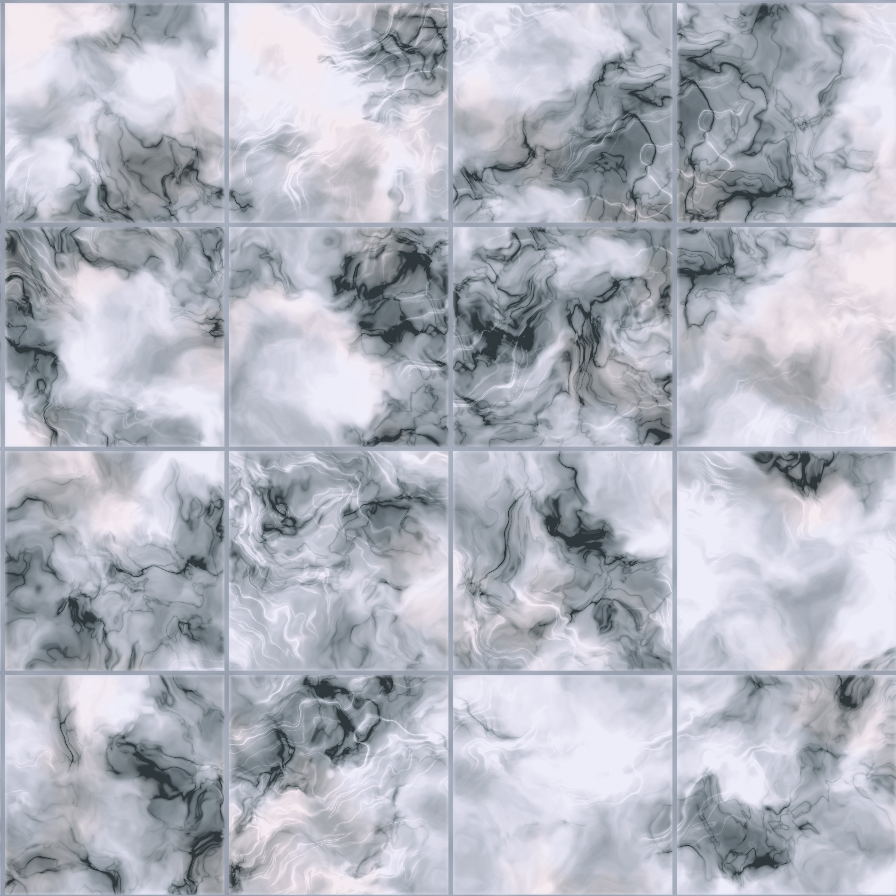
This texture is drawn by a Shadertoy shader. Its source:

```glsl
const float TILES = 4.0;
const vec2 GRID_SHIFT = vec2(0.012, -0.004);
const float GROUT_HALF_WIDTH = 0.010;
const vec3 GROUT = vec3(0.61, 0.64, 0.70);
const vec3 BEVEL = vec3(0.86, 0.87, 0.92);
const vec3 WARM_TINT = vec3(1.03, 0.99, 0.96);

// Marble tones, from white to the darkest vein
const vec3 TONES[7] = vec3[7](
    vec3(0.93, 0.93, 0.98), vec3(0.85, 0.85, 0.91), vec3(0.72, 0.74, 0.79),
    vec3(0.61, 0.64, 0.68), vec3(0.49, 0.53, 0.56), vec3(0.37, 0.41, 0.44),
    vec3(0.18, 0.22, 0.24));

float hash(vec2 p) {
    return fract(sin(dot(p, vec2(127.1, 311.7))) * 43758.5453);
}

float noise(vec2 p) {
    vec2 i = floor(p), f = fract(p);
    f = f * f * (3.0 - 2.0 * f);
    return mix(mix(hash(i), hash(i + vec2(1, 0)), f.x),
               mix(hash(i + vec2(0, 1)), hash(i + vec2(1, 1)), f.x), f.y);
}

mat2 rotation(float angle) {
    float c = cos(angle), s = sin(angle);
    return mat2(c, s, -s, c);
}

float fbm(vec2 p, int octaves) {
    float sum = 0.0, total = 0.0, amplitude = 0.5;
    for (int i = 0; i < octaves; i++) {
        sum += amplitude * noise(p);
        total += amplitude;
        p = rotation(0.6) * p * 2.03 + 17.3;
        amplitude *= 0.5;
    }
    return sum / total;
}

// Thin crest where a noise value crosses its middle
float ridge(float value, float sharpness) {
    return exp(-abs(value - 0.5) * sharpness);
}

vec3 toneRamp(float darkness) {
    float d = clamp(darkness, 0.0, 5.999);
    int i = int(d);
    return mix(TONES[i], TONES[i + 1], fract(d));
}

// Bright scratches running along the x axis of p
float streaks(vec2 p, float bend) {
    vec2 q = vec2(p.x * 1.1, p.y * 5.0 + bend * 3.0);
    float mask = smoothstep(0.46, 0.66, fbm(p * 1.7 + 41.0, 3));
    float broad = ridge(fbm(q + 9.0, 5), 35.0);
    float fine = ridge(fbm(q * 2.3 + 27.0, 4), 45.0);
    return mask * (broad + 0.6 * fine);
}

vec3 marble(vec2 p, float angle) {
    vec2 warp = vec2(fbm(p * 3.0 + 3.1, 4), fbm(p * 3.0 + 61.7, 4)) - 0.5;
    vec2 grain = rotation(-angle) * p;
    vec2 q = p + warp * 0.45;

    // Smoky patches, elongated along the grain
    float cloud = fbm((grain + warp * 0.5) * vec2(1.7, 2.6) + 5.0, 5);
    float patches = smoothstep(0.42, 0.68, cloud);
    float mottle = fbm(q * 4.0 + 80.0, 6) - 0.5;

    // Jagged dark veins gather inside the patches
    float veins = ridge(fbm(q * 4.2 + 13.0, 5), 30.0)
                + 0.5 * ridge(fbm(q * 8.5 + 33.0, 4), 28.0);

    float darkness = 1.15 + 2.0 * patches + 6.0 * mottle
                   + 3.2 * veins * patches
                   - 2.0 * streaks(grain, warp.x);
    float warmth = smoothstep(0.5, 0.72, fbm(p * 2.4 + 120.0, 3));
    return toneRamp(darkness) * mix(vec3(1.0), WARM_TINT, warmth);
}

void mainImage(out vec4 fragColor, in vec2 fragCoord) {
    vec2 grid = fragCoord / iResolution.xy * TILES - GRID_SHIFT;
    vec2 tile = floor(grid);
    float pixel = TILES / min(iResolution.x, iResolution.y);

    // Each tile shifts the stone slightly and picks a grain direction
    vec2 shift = vec2(hash(tile + 7.0), hash(tile + 19.0)) - 0.5;
    float slant = hash(tile + 31.0) < 0.5 ? -0.65 : 0.55;
    vec3 color = marble(grid + shift * 0.4, slant);

    // Pale rim, then grout between the tiles
    vec2 toLine = 0.5 - abs(fract(grid) - 0.5);
    float edge = min(toLine.x, toLine.y);
    float rim = 1.0 - smoothstep(GROUT_HALF_WIDTH, GROUT_HALF_WIDTH + 0.018, edge);
    float joint = 1.0 - smoothstep(GROUT_HALF_WIDTH - 0.5 * pixel,
                                   GROUT_HALF_WIDTH + 0.5 * pixel, edge);
    color = mix(color, BEVEL, 0.35 * rim);
    color = mix(color, GROUT + 0.08 * (noise(grid * 9.0) - 0.5), 0.92 * joint);
    fragColor = vec4(color, 1.0);
}
```
